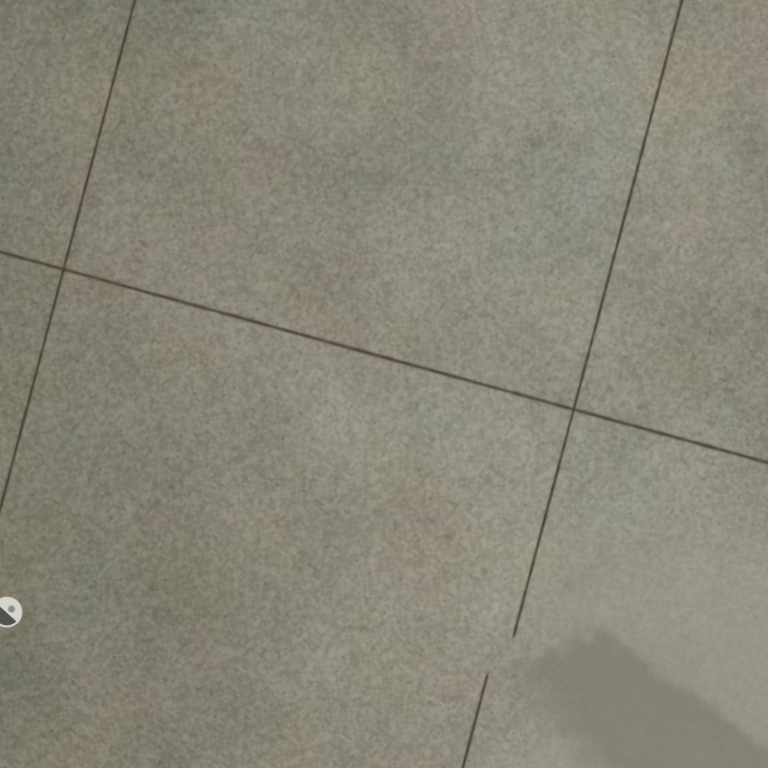
This texture is drawn by a Shadertoy shader. Its source:

```glsl
const vec3 STONE_DARK = vec3(0.450, 0.440, 0.380);
const vec3 STONE_LIGHT = vec3(0.592, 0.582, 0.528);
const vec3 JOINT_ACROSS = vec3(0.300, 0.262, 0.210);
const vec3 JOINT_UP = vec3(0.265, 0.248, 0.195);
const vec3 SHADOW_COLOR = vec3(0.508, 0.500, 0.450);
const vec3 CAP_LIGHT = vec3(0.83, 0.83, 0.80);
const vec3 CAP_DARK = vec3(0.32, 0.32, 0.30);

const vec2 JOINT_SLOPE = vec2(0.2645, 0.2745);  // lean of upright and cross joints
const vec2 JOINT_ORIGIN = vec2(0.6235, 0.672);
const vec2 TILE_PERIOD = vec2(0.7124, 0.7115);
const vec2 JOINT_HALF_WIDTH = vec2(0.0021, 0.0025);
const float BREAK_HEIGHT = 0.147;               // upright joint is interrupted here
const float BREAK_SHIFT = 0.021;
const vec2 CAP_CENTER = vec2(0.009, 0.203);
const float CAP_RADIUS = 0.020;
const float GRAIN_SCALE = 240.0;
const float GRAIN_AMOUNT = 0.115;
const float MOTTLE_AMOUNT = 0.095;
const float TINT_AMOUNT = 0.020;
const float TILE_VARIATION = 0.012;
const mat2 GRAIN_TURN = mat2(0.8, 0.6, -0.6, 0.8);

float hash(vec2 p) {
    vec3 q = fract(p.xyx * 0.1031);
    q += dot(q, q.yzx + 33.33);
    return fract((q.x + q.y) * q.z);
}

float noise(vec2 p) {
    vec2 i = floor(p), f = fract(p);
    f = f * f * (3.0 - 2.0 * f);
    return mix(mix(hash(i), hash(i + vec2(1, 0)), f.x),
               mix(hash(i + vec2(0, 1)), hash(i + vec2(1, 1)), f.x), f.y);
}

float fbm(vec2 p) {
    float sum = 0.0, amp = 0.5;
    for (int i = 0; i < 5; i++) {
        sum += amp * noise(p);
        p = mat2(1.6, 1.2, -1.2, 1.6) * p + 17.3;
        amp *= 0.55;
    }
    return sum / 1.055;
}

// Skewed tile coordinates; whole numbers lie on the joints
vec2 tileCoords(vec2 p) {
    vec2 q = vec2(p.x - JOINT_SLOPE.x * p.y, p.y + JOINT_SLOPE.y * p.x);
    q.x += BREAK_SHIFT * step(p.y, BREAK_HEIGHT);
    return (q - JOINT_ORIGIN) / TILE_PERIOD;
}

// Soft cast shadow with a ragged upper edge
float shadowMask(vec2 p) {
    float ragged = 0.022 * (noise(p * 60.0) - 0.5);
    float right = 0.18 - 0.685 * (p.x - 0.781) - p.y + ragged;
    float top = 0.18 + 0.4 * (p.x - 0.781) - p.y + ragged;
    float left = p.x - 0.68 + 0.8 * (p.y - 0.1) + ragged;
    return smoothstep(-0.014, 0.018, right) * smoothstep(-0.015, 0.02, top)
         * smoothstep(-0.03, 0.06, left);
}

vec3 stone(vec2 p, vec2 tileId) {
    // Broad light from the left edge to the lower right
    float light = 0.27 + 0.46 * smoothstep(-0.05, 0.8, p.x);
    light += 0.24 * smoothstep(0.5, 0.85, p.x) * smoothstep(0.55, 0.2, p.y);
    light -= 0.16 * smoothstep(0.4, 0.0, length(p - vec2(0.0, 0.25)));
    light -= 0.10 * smoothstep(0.3, 0.0, length(p - vec2(0.0, 1.0)));
    light += 0.20 * exp(-9.0 * dot(p - vec2(0.4, 0.65), p - vec2(0.4, 0.65)));
    vec3 color = mix(STONE_DARK, STONE_LIGHT, light);

    // Clouds, warm and cool tints, tile differences
    float worn = 1.0 - 0.65 * smoothstep(0.62, 0.78, p.x) * smoothstep(0.4, 0.15, p.y);
    color += worn * MOTTLE_AMOUNT * (fbm(p * 9.0 + 4.0) - 0.5);
    color += worn * TINT_AMOUNT * (fbm(p * 9.0 + 31.0) - 0.5) * vec3(1.6, -0.6, -0.8);
    color += worn * TINT_AMOUNT * (fbm(p * 8.0 + 73.0) - 0.5) * vec3(-0.5, 0.0, 1.5);
    color += TILE_VARIATION * (hash(tileId + 9.0) - 0.5);

    // Fine grain and dark pits, fainter in the lower right
    vec2 g = GRAIN_TURN * p;
    float grain = 0.65 * noise(g * GRAIN_SCALE) + 0.35 * noise(p * GRAIN_SCALE * 0.6 + 51.0);
    float pits = smoothstep(0.78, 0.97, noise(g * 190.0 + 7.0));
    return color + worn * (GRAIN_AMOUNT * (grain - 0.49) - 0.040 * pits);
}

void mainImage(out vec4 fragColor, in vec2 fragCoord) {
    vec2 p = fragCoord / iResolution.y;
    float px = 1.0 / iResolution.y;
    vec2 tile = tileCoords(p);
    vec3 color = stone(p, floor(tile));

    // Shadow
    vec3 shade = SHADOW_COLOR + 0.4 * (color - STONE_LIGHT);
    color = mix(color, shade, 0.85 * shadowMask(p));

    // Joints with a soft profile and uneven wear
    vec2 dist = abs(tile - round(tile)) * TILE_PERIOD / sqrt(1.0 + JOINT_SLOPE * JOINT_SLOPE);
    vec2 width = max(JOINT_HALF_WIDTH * (0.8 + 0.4 * noise(p * 90.0)), vec2(0.8 * px));
    vec2 joint = exp(-dist * dist / (width * width));
    joint.x *= smoothstep(0.018, 0.030, abs(p.y - BREAK_HEIGHT));
    joint *= 0.72 + 0.28 * noise(p * 110.0 + 13.0);
    color = mix(color, JOINT_ACROSS, joint.y);
    color = mix(color, JOINT_UP, joint.x);

    // Small round cap, dark on its lower left
    vec2 c = p - CAP_CENTER;
    float disc = 1.0 - smoothstep(-px, px, length(c) - CAP_RADIUS);
    float rim = smoothstep(0.80, 0.92, length(c) / CAP_RADIUS);
    float darkHalf = smoothstep(-px, px, -c.y - 0.9 * c.x - 0.001) * (1.0 - rim);
    float stud = 1.0 - smoothstep(0.003, 0.006, length(c - vec2(0.006, 0.004)));
    vec3 cap = mix(CAP_LIGHT, CAP_DARK, max(darkHalf, 0.55 * stud));
    color = mix(color, cap, disc);

    fragColor = vec4(clamp(color, 0.0, 1.0), 1.0);
}
```
